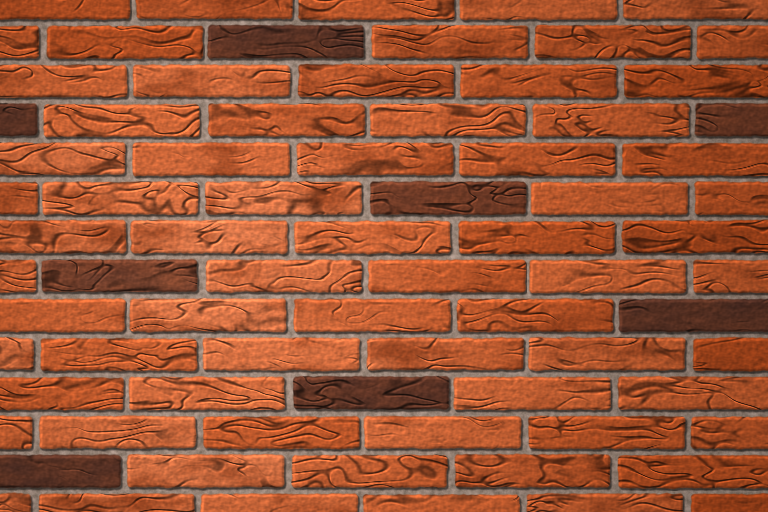
Reproduce this texture procedurally as a WebGL 2 fragment shader.

```glsl
#version 300 es
precision highp float;

uniform vec2 u_resolution;
out vec4 fragColor;

vec2 hash2(vec2 c) {
    vec3 k = fract(c.xyx * vec3(0.1031, 0.1030, 0.0973));
    k += dot(k, k.yzx + 33.33);
    return fract((k.xx + k.yz) * k.zy);
}

float corner(vec2 cell, vec2 f, vec2 o) {
    return dot(hash2(cell + o) * 2.0 - 1.0, f - o);
}

float gradientNoise(vec2 p) {
    vec2 cell = floor(p), f = fract(p);
    vec2 u = f * f * f * (f * (f * 6.0 - 15.0) + 10.0);
    float low = mix(corner(cell, f, vec2(0, 0)), corner(cell, f, vec2(1, 0)), u.x);
    float high = mix(corner(cell, f, vec2(0, 1)), corner(cell, f, vec2(1, 1)), u.x);
    return mix(low, high, u.y);
}

float fbm(vec2 p) {
    float sum = 0.0, amplitude = 0.6;
    for (int i = 0; i < 3; i++) {
        sum += amplitude * gradientNoise(p);
        p = p * 2.03 + 17.0;
        amplitude *= 0.55;
    }
    return sum;
}

// Rounded box with a chipped, hand-made outline
float brickDistance(vec2 local, vec2 seed) {
    vec2 q = local + seed * 40.0;
    float wobble = gradientNoise(q * 32.0) * 0.003 + gradientNoise(q * 95.0) * 0.002;
    vec2 halfSize = vec2(0.1535, 0.0322) - seed * vec2(0.002, 0.001);
    vec2 d = abs(local) - halfSize + 0.007;
    return length(max(d, 0.0)) + min(max(d.x, d.y), 0.0) - 0.007 + wobble;
}

// Long bent folds left in the clay, patchy along each brick
float creases(vec2 q, float roughness) {
    vec2 bend = vec2(gradientNoise(q * vec2(9, 15)), gradientNoise(q * vec2(12, 18) + 7.0));
    float fold = abs(gradientNoise(q * vec2(13, 46) + bend * 1.7));
    float patchy = gradientNoise(q * vec2(10, 24) + 3.0) + roughness * 0.5 - 0.15;
    return smoothstep(0.11, 0.0, fold) * smoothstep(-0.1, 0.3, patchy);
}

float brickHeight(vec2 local, vec2 seed) {
    vec2 q = local + seed * 40.0;
    float bevel = smoothstep(-0.006, 0.001, brickDistance(local, seed));
    return fbm(q * vec2(42, 60)) * 0.55 - 0.5 * creases(q, seed.x) - 0.55 * bevel;
}

void main() {
    // Wall coordinates run downward, one unit per canvas height
    vec2 wall = gl_FragCoord.xy / u_resolution.y;
    wall.y = 1.0 - wall.y;
    float pixel = 1.0 / u_resolution.y;

    // Running bond: every other course is shifted by about half a brick
    vec2 pitch = vec2(0.3182, 0.0762);
    float course = floor((wall.y - 0.044) / pitch.y) + 1.0;
    float start = mix(-0.06, 0.084, mod(course, 2.0)) - 0.0012 * course;
    vec2 id = vec2(floor((wall.x - start) / pitch.x), course);
    vec2 center = vec2(start, 0.044 - pitch.y) + (id + 0.5) * pitch;
    vec2 seed = hash2(id + 31.0);
    vec2 tone = hash2(id + 73.0);
    vec2 local = wall - center + (tone - 0.5) * vec2(0.005, 0.002);
    vec2 q = local + seed * 40.0;
    vec2 towardLight = vec2(-0.0022, -0.003);
    float edge = brickDistance(local, seed);

    // Fired clay, paler near the light and scorched in patches
    vec2 fromGlow = wall - vec2(0.45, 0.62);
    float glow = exp(-3.5 * dot(fromGlow, fromGlow));
    vec3 clay = mix(vec3(0.66, 0.27, 0.10), vec3(0.77, 0.37, 0.19), tone.x);
    clay = mix(clay, vec3(0.85, 0.50, 0.34), glow * (0.25 + 0.55 * tone.y));
    float scorch = smoothstep(-0.05, 0.45, fbm(q * vec2(8, 18)) + tone.y * 0.25 - 0.12);
    clay = mix(clay, vec3(0.50, 0.21, 0.09), 0.7 * scorch);

    // A sparse diagonal lattice of overburnt bricks
    float burnt = mod(11.0 * id.y + id.x, 20.0);
    float overburnt = float(abs(burnt - 12.0) < 0.5) + 0.8 * float(abs(burnt - 17.0) < 0.5);
    vec3 char_ = mix(vec3(0.27, 0.16, 0.13), vec3(0.43, 0.23, 0.15), 0.5 + fbm(q * vec2(12, 25)));
    clay = mix(clay, char_, overburnt);

    // Relief lit from the upper left
    float relief = brickHeight(local, seed) - brickHeight(local + towardLight, seed);
    clay *= 1.0 + clamp(relief * 0.85, -0.5, 0.35);
    clay *= 1.0 - 0.42 * creases(q, seed.x);
    clay *= 1.0 + 0.22 * gradientNoise(q * 130.0);

    // Sandy mortar with the shadow of the bricks above it
    float sand = fbm(wall * 75.0);
    vec3 mortar = mix(vec3(0.47, 0.41, 0.36), vec3(0.71, 0.62, 0.57), clamp(0.5 + sand * 1.3, 0.0, 1.0));
    float shadow = smoothstep(0.003, -0.002, brickDistance(local + towardLight * 1.4, seed));
    mortar *= 1.0 - 0.55 * shadow;

    vec3 color = mix(clay, mortar, smoothstep(-pixel, pixel, edge));
    vec2 fromLight = wall - vec2(0.5, 0.52);
    color *= mix(0.78, 1.08, exp(-1.4 * dot(fromLight, fromLight)));
    fragColor = vec4(clamp(color, 0.0, 1.0), 1.0);
}
```
